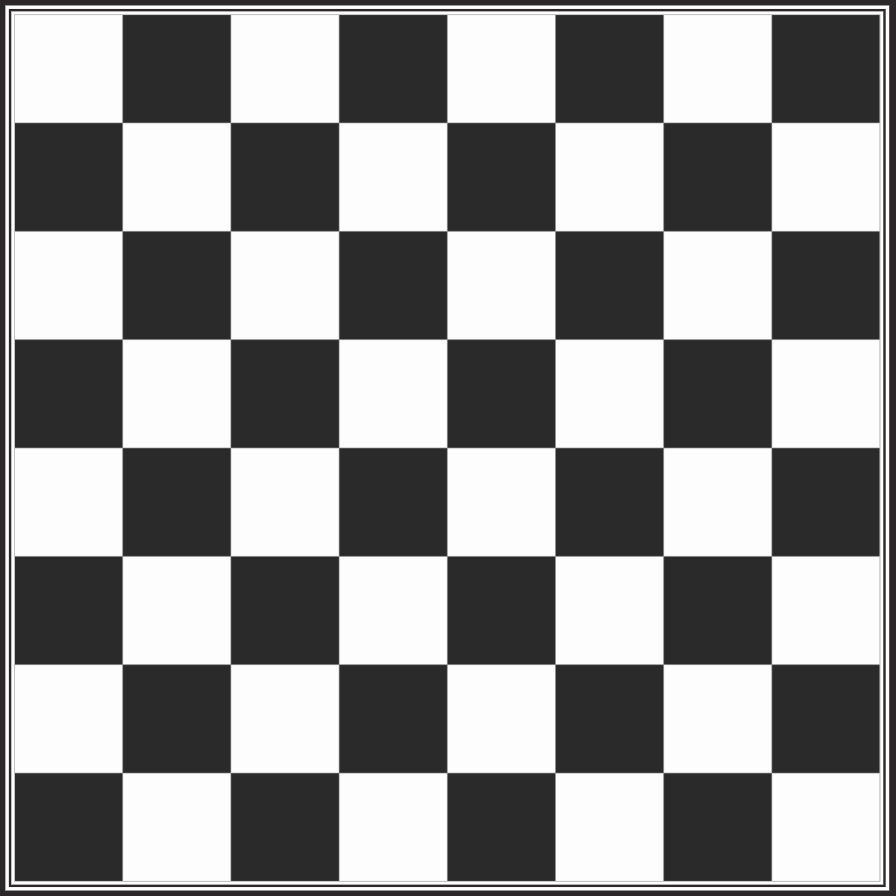
Write a WebGL 2 fragment shader that draws this pattern.

```glsl
#version 300 es
precision highp float;
// Black and white 8 by 8 checkerboard with hairline seams inside a double-ruled frame.

uniform vec2 u_resolution;
out vec4 fragColor;

// Layout, in fractions of the canvas
const float CELLS = 8.0;
const vec2 BOARD_MIN = vec2(0.0162, 0.0163);
const vec2 BOARD_MAX = vec2(0.9822, 0.9837);
const float SEAM_WIDTH = 0.0010;
const float RULE_START = 0.0036;   // outward from the board edge
const float RULE_END = 0.0063;
const float BORDER_START = 0.0102;
const float EDGE_SOFTNESS = 0.0012;

// Colours
const vec3 DARK = vec3(0.163);
const vec3 LIGHT = vec3(0.993);
const vec3 SEAM = vec3(0.56);
const vec3 OUTLINE = vec3(0.76);
const vec3 FRAME = vec3(0.172, 0.155, 0.160);
const float SEAM_STRENGTH = 0.65;

// Coverage of the region where d is positive
float coverage(float d, float blur) {
    return clamp(d / blur + 0.5, 0.0, 1.0);
}

// Coverage of a line of the given width at distance d from its centre
float lineCoverage(float d, float width, float blur) {
    return coverage(d + 0.5 * width, blur) - coverage(d - 0.5 * width, blur);
}

void main() {
    vec2 uv = gl_FragCoord.xy / u_resolution;
    float pixel = 1.0 / min(u_resolution.x, u_resolution.y);
    float blur = max(pixel, EDGE_SOFTNESS);

    // Cell coordinates and distance to the closest seam on each axis
    vec2 cellSize = (BOARD_MAX - BOARD_MIN) / CELLS;
    vec2 grid = (uv - BOARD_MIN) / cellSize;
    vec2 seamDistance = (0.5 - abs(fract(grid) - 0.5)) * cellSize;

    // Alternating signs per axis multiply into a smooth checker
    vec2 parity = 1.0 - 2.0 * mod(floor(grid), 2.0);
    vec2 wave = parity * clamp(2.0 * seamDistance / blur, 0.0, 1.0);
    float darkness = 0.5 + 0.5 * wave.x * wave.y;
    vec3 board = mix(LIGHT, DARK, darkness);

    // Grey hairlines between the cells
    float seam = lineCoverage(min(seamDistance.x, seamDistance.y), SEAM_WIDTH, pixel);
    board = mix(board, SEAM, SEAM_STRENGTH * seam);

    // Signed distance outward from the board, with square corners
    vec2 fromCentre = abs(uv - 0.5 * (BOARD_MIN + BOARD_MAX));
    vec2 outside = fromCentre - 0.5 * (BOARD_MAX - BOARD_MIN);
    float d = max(outside.x, outside.y);

    // White margin, pale outline, thin dark rule and outer border
    vec3 color = mix(board, LIGHT, coverage(d, pixel));
    color = mix(color, OUTLINE, lineCoverage(d, SEAM_WIDTH, pixel));
    float rule = coverage(d - RULE_START, pixel) - coverage(d - RULE_END, pixel);
    float border = coverage(d - BORDER_START, pixel);
    color = mix(color, FRAME, max(rule, border));

    fragColor = vec4(color, 1.0);
}
```
